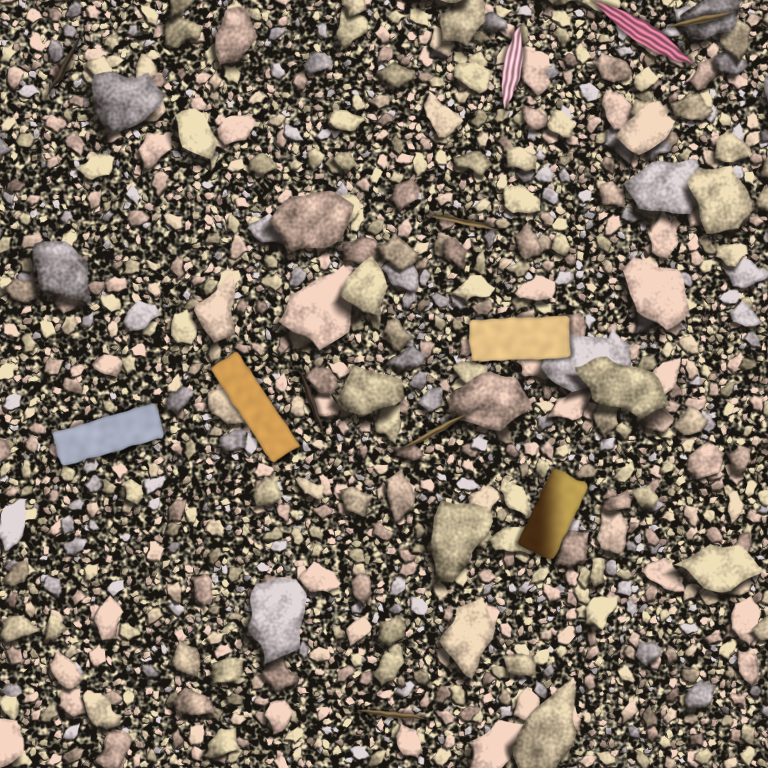
Write a three.js fragment shader that draws this texture.

```glsl
// Sunlit gravel: dark gritty ground under four sizes of angular pale stones,
// with a few cigarette ends, petals and straws lying on top. The grit is
// gradient noise; stones are jittered random polygons, drawn fine to coarse.

#define GRIT_SCALE 95.0
#define GRIT_CONTRAST 1.6
#define GRIT_LEVEL 0.19
#define FINEST_STONES 76.0
#define STONE_DENSITY 0.66
#define STONE_TONE 0.6
#define STONE_SPREAD 0.5
#define MOTTLE 0.42
#define SHADOW 0.8
#define EDGE 0.0014
#define STRAWS 6

varying vec2 vUv;

const float TAU = 6.28318;
const vec3 BLACK = vec3(0.10, 0.085, 0.07);
const vec3 SOIL = vec3(0.27, 0.25, 0.22);
const vec3 GREY = vec3(0.48, 0.45, 0.41);
const vec3 SAND = vec3(0.71, 0.67, 0.62);
const vec3 CHALK = vec3(0.92, 0.88, 0.81);
const vec3 PINK_TINT = vec3(1.05, 0.95, 0.94);
const vec3 CREAM_TINT = vec3(1.02, 1.0, 0.89);
const vec3 LILAC_TINT = vec3(0.96, 0.96, 1.05);

vec2 hash2(vec2 p) {
  vec3 q = fract(p.xyx * vec3(0.1031, 0.1030, 0.0973));
  q += dot(q, q.yzx + 33.33);
  return fract((q.xx + q.yz) * q.zy);
}

float corner(vec2 cell, vec2 offset, vec2 f) {
  return dot(hash2(cell + offset) * 2.0 - 1.0, f - offset);
}

float gradientNoise(vec2 p) {
  vec2 i = floor(p), f = fract(p);
  vec2 u = f * f * f * (f * (f * 6.0 - 15.0) + 10.0);
  float low = mix(corner(i, vec2(0.0), f), corner(i, vec2(1.0, 0.0), f), u.x);
  float high = mix(corner(i, vec2(0.0, 1.0), f), corner(i, vec2(1.0), f), u.x);
  return mix(low, high, u.y);
}

vec2 rotate(vec2 p, float a) {
  float c = cos(a), s = sin(a);
  return vec2(c * p.x + s * p.y, c * p.y - s * p.x);
}

float cover(float d) { return 1.0 - smoothstep(-EDGE, EDGE, d); }

// Mineral tone from black soil (0) to chalk (1)
vec3 mineral(float t) {
  float s = clamp(t, 0.0, 1.0) * 4.0;
  vec3 c = mix(BLACK, SOIL, min(s, 1.0));
  c = mix(c, GREY, clamp(s - 1.0, 0.0, 1.0));
  c = mix(c, SAND, clamp(s - 2.0, 0.0, 1.0));
  return mix(c, CHALK, clamp(s - 3.0, 0.0, 1.0));
}

// Irregular six-sided stone
float stoneDistance(vec2 q, float radius, vec2 id) {
  float d = -1.0;
  for (int k = 0; k < 6; k++) {
    vec2 h = hash2(id + float(k) * 13.0 + 5.0);
    float a = (float(k) + 0.7 * h.x) * TAU / 6.0;
    d = max(d, dot(q, vec2(cos(a), sin(a))) - radius * (0.72 + 0.4 * h.y));
  }
  return d;
}

// One size of stones, with shadows falling to the lower left
vec3 stoneLayer(vec3 color, vec2 uv, float scale, float density, float mottle) {
  vec2 p = uv * scale;
  p += 0.14 * vec2(gradientNoise(p * 2.7), gradientNoise(p * 2.7 + 19.0));
  for (int y = -1; y <= 1; y++) for (int x = -1; x <= 1; x++) {
    vec2 cell = floor(p) + vec2(x, y);
    vec2 id = cell + floor(scale) * 3.0 + 40.0;
    vec2 a = hash2(id), b = hash2(id + 71.0), c = hash2(id + 143.0);
    vec2 place = cell / scale;
    float local = density + 0.3 * gradientNoise(place * 4.0 + 8.0) + 0.2 * (place.x - 0.5);
    if (c.x > local) continue;
    vec2 q = p - cell - 0.2 - 0.6 * a;
    float radius = mix(0.25, 0.43, b.x);
    vec2 stretch = vec2(0.82, 1.2);
    float turn = b.y * TAU;
    float d = stoneDistance(rotate(q, turn) * stretch, radius, id);
    float shade = stoneDistance(rotate(q + vec2(0.06, 0.1), turn) * stretch, radius, id);
    color = mix(color, BLACK, SHADOW * (1.0 - smoothstep(-0.05, 0.07, shade)));
    float tone = STONE_TONE + STONE_SPREAD * c.y + mottle;
    tone += 0.16 * dot(q, vec2(0.5, 0.86)) / radius - 0.25 * smoothstep(-0.1, 0.0, d);
    vec3 tint = mix(CREAM_TINT, PINK_TINT, smoothstep(0.2, 0.7, a.x));
    tint = mix(tint, LILAC_TINT, step(0.85, a.y));
    color = mix(color, mineral(tone) * tint, cover(d / scale));
  }
  return color;
}

// Litter: rounded stubs (taper 0) or pointed slivers (taper 1)
vec3 litter(vec3 color, vec2 uv, vec2 center, float angle, vec2 size, float taper, vec3 paint) {
  vec2 q = rotate(uv - center, angle);
  q += 0.003 * gradientNoise(uv * 55.0);
  float r = 0.2 * size.y;
  vec2 e = abs(q) - size + r;
  float stub = length(max(e, 0.0)) + min(max(e.x, e.y), 0.0) - r;
  float sliver = abs(q.y) - size.y * (1.0 - q.x * q.x / (size.x * size.x));
  float d = mix(stub, sliver, taper);
  color *= 1.0 - 0.5 * (1.0 - smoothstep(0.0, 0.008, d));
  float grain = 1.0 + 0.12 * gradientNoise(uv * 70.0) + taper * 0.3 * sin(q.y * 900.0);
  grain -= 0.12 * smoothstep(-0.005, 0.0, d);
  return mix(color, paint * grain, cover(d));
}

void main() {
  vec2 uv = vUv;
  // Grit
  float fine = gradientNoise(uv * GRIT_SCALE * 2.1 + 7.0);
  float grit = gradientNoise(uv * GRIT_SCALE) + 0.7 * fine;
  float patches = gradientNoise(uv * 7.0 + 3.0);
  vec3 color = mineral(GRIT_LEVEL + GRIT_CONTRAST * grit + 0.25 * patches);
  color *= mix(vec3(0.98, 1.0, 0.97), CREAM_TINT, smoothstep(0.0, 0.4, grit));
  // Stones, fine to coarse
  float mottle = MOTTLE * (gradientNoise(uv * 48.0) + 0.6 * fine);
  for (int i = 0; i < 4; i++) {
    float n = float(i);
    color = stoneLayer(color, uv, FINEST_STONES * pow(0.49, n), STONE_DENSITY - 0.11 * n, mottle);
  }
  // Straws
  for (int i = 0; i < STRAWS; i++) {
    vec2 h = hash2(vec2(float(i) * 7.0 + 2.0, 31.0));
    vec3 straw = mix(vec3(0.25, 0.2, 0.17), vec3(0.74, 0.62, 0.38), h.x);
    color = litter(color, uv, hash2(h * 90.0), h.y * TAU, vec2(0.045, 0.004), 1.0, straw);
  }
  // Petals
  color = litter(color, uv, vec2(0.838, 0.957), -0.57, vec2(0.075, 0.014), 1.0, vec3(0.74, 0.43, 0.52));
  color = litter(color, uv, vec2(0.667, 0.912), 1.4, vec2(0.055, 0.012), 1.0, vec3(0.84, 0.66, 0.70));
  // Cigarette ends
  color = litter(color, uv, vec2(0.332, 0.47), -0.985, vec2(0.074, 0.021), 0.0, vec3(0.83, 0.62, 0.33));
  color = litter(color, uv, vec2(0.677, 0.559), 0.04, vec2(0.065, 0.027), 0.0, vec3(0.90, 0.76, 0.53));
  color = litter(color, uv, vec2(0.141, 0.434), 0.28, vec2(0.07, 0.023), 0.0, vec3(0.66, 0.68, 0.75));
  vec3 scorched = mix(vec3(0.27, 0.17, 0.07), vec3(0.74, 0.62, 0.32), smoothstep(0.70, 0.74, uv.x));
  color = litter(color, uv, vec2(0.72, 0.33), 1.13, vec2(0.055, 0.026), 0.0, scorched);
  gl_FragColor = vec4(color, 1.0);
}
```
